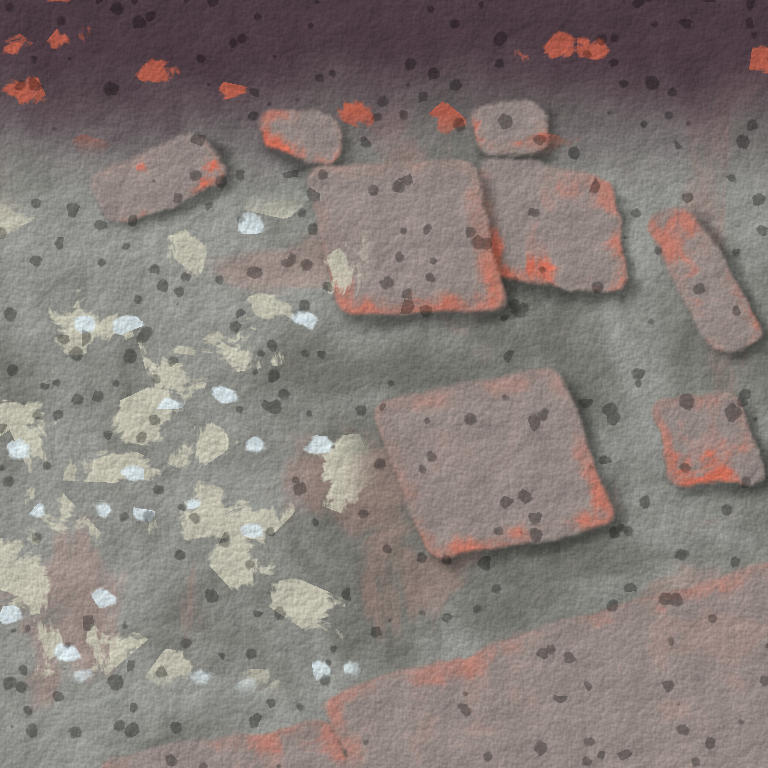
Give the GLSL for this texture, as a WebGL 1 fragment shader.

```glsl
precision highp float;
// Weathered ground with half-buried red-edged stones, pale plaster flakes and a dark upper bank.
uniform vec2 u_resolution;

const vec3 SOIL_DARK = vec3(0.44, 0.44, 0.415);
const vec3 SOIL_LIGHT = vec3(0.575, 0.58, 0.56);
const vec3 BANK = vec3(0.30, 0.235, 0.265);
const vec3 STONE = vec3(0.58, 0.555, 0.54);
const vec3 PINK = vec3(0.69, 0.51, 0.48);
const vec3 BRICK_RED = vec3(0.84, 0.42, 0.33);
const vec3 PLASTER = vec3(0.77, 0.76, 0.69);
const vec3 CHALK = vec3(0.83, 0.88, 0.90);

vec2 hash2(vec2 cell) {
  vec3 v = fract(cell.xyx * vec3(0.1031, 0.1030, 0.0973));
  v += dot(v, v.yzx + 33.33);
  return fract((v.xx + v.yz) * v.zy);
}

vec2 rotate(vec2 p, float angle) {
  float c = cos(angle), s = sin(angle);
  return vec2(c * p.x + s * p.y, c * p.y - s * p.x);
}

// Cellular noise: distance to the nearest point, and that point's random id
vec2 cells(vec2 p) {
  vec2 base = floor(p), nearest = vec2(9.0, 0.0);
  for (int j = -1; j <= 1; j++)
    for (int i = -1; i <= 1; i++) {
      vec2 cell = base + vec2(float(i), float(j));
      float d = length(cell + hash2(cell) - p);
      if (d < nearest.x) nearest = vec2(d, hash2(cell + 71.0).x);
    }
  return nearest;
}

// Layered, warped sines, roughly -0.7 to 0.7
float waves(vec2 p) {
  float sum = 0.0, amp = 0.5;
  for (int i = 0; i < 6; i++) {
    p = rotate(p, 0.9) * 1.85 + 1.7;
    p += 0.7 * sin(p.yx * 0.8);
    sum += amp * sin(p.x) * cos(p.y);
    amp *= 0.62;
  }
  return sum;
}

// Height of the gritty surface
float grit(vec2 p) {
  float sum = 0.0, scale = 28.0, amp = 0.34;
  for (int i = 0; i < 4; i++) {
    sum -= amp * cells(p * scale + float(i) * 13.0).x;
    scale *= 2.1;
    amp *= 0.85;
  }
  return sum;
}

// Scattered ragged flakes
float flakes(vec2 p, float scale, float density, float size, float ragged) {
  vec2 c = cells(p * scale);
  float radius = size * (0.5 + 0.5 * fract(c.y * 37.0));
  return step(1.0 - density, c.y) * smoothstep(0.07, -0.07, c.x + ragged - radius);
}

float roundBox(vec2 p, vec2 halfSize, float corner) {
  vec2 q = abs(p) - halfSize + corner;
  return length(max(q, 0.0)) + min(max(q.x, q.y), 0.0) - corner;
}

// Lays one stone: cast shadow, dusty top, worn red rim strongest along the lower edge
vec3 layStone(vec3 ground, vec2 p, vec2 center, vec2 halfSize, float angle, float red, float stain) {
  vec2 q = rotate(p - center, angle);
  q.x += 0.18 * q.y;
  float d = roundBox(q, halfSize, 0.022) + 0.012 * stain;
  float shade = roundBox(q + vec2(-0.007, 0.012), halfSize, 0.025) + 0.012 * stain;
  float low = smoothstep(0.3, -0.9, q.y / halfSize.y);
  float rim = smoothstep(-0.026, -0.004, d + 0.025 * stain) * (0.3 + 0.7 * low);
  float patches = smoothstep(0.12, 0.4, stain + 0.35 * red - 0.15);
  vec3 top = mix(STONE, PINK, 0.15 + 0.5 * patches * red);
  top = mix(top, BRICK_RED, clamp(rim * (0.45 + 1.3 * stain) + patches * (red - 0.45), 0.0, 0.9));
  ground *= 1.0 - 0.36 * smoothstep(0.016, -0.008, shade);
  return mix(ground, top, smoothstep(0.004, -0.004, d) * 0.92);
}

void main() {
  vec2 p = gl_FragCoord.xy / min(u_resolution.x, u_resolution.y);
  float broad = waves(p * 2.2), stain = waves(p * 9.0 + 4.0), fine = waves(p * 28.0);

  // Soil and the dark bank
  vec3 color = mix(SOIL_DARK, SOIL_LIGHT, smoothstep(-0.55, 0.35, broad * 0.5 + stain * 0.5));
  color = mix(color, PINK, 0.35 * smoothstep(0.25, 0.6, waves(p * 5.0 + 9.0)));
  float bank = smoothstep(0.74, 0.96, p.y + 0.05 * broad + 0.03 * stain);
  color = mix(color, BANK, bank);

  // Stones, from the upper row down to the large slabs
  float s = stain * 0.7 + fine * 0.5;
  color = layStone(color, p, vec2(0.39, 0.825), vec2(0.055, 0.03), -0.2, 0.6, s);
  color = layStone(color, p, vec2(0.664, 0.833), vec2(0.047, 0.03), 0.1, 0.95, s);
  color = layStone(color, p, vec2(0.206, 0.768), vec2(0.08, 0.036), 0.4, 0.9, s);
  color = layStone(color, p, vec2(0.72, 0.705), vec2(0.092, 0.075), -0.1, 0.5, s);
  color = layStone(color, p, vec2(0.53, 0.69), vec2(0.11, 0.098), 0.04, 0.1, s * 0.6);
  color = layStone(color, p, vec2(0.915, 0.638), vec2(0.034, 0.1), 0.35, 0.65, s);
  color = layStone(color, p, vec2(0.918, 0.427), vec2(0.06, 0.06), 0.1, 0.5, s);
  color = layStone(color, p, vec2(0.643, 0.397), vec2(0.125, 0.108), 0.2, 0.3, s * 0.6);
  color = layStone(color, p, vec2(0.3, -0.02), vec2(0.16, 0.06), 0.2, 0.5, s);
  color = layStone(color, p, vec2(0.84, 0.045), vec2(0.37, 0.17), 0.29, 0.4, s);

  // Plaster and chalk on the left, red crumbs on the bank
  float left = smoothstep(0.5, 0.44, p.x) * smoothstep(0.08, 0.14, p.y) * smoothstep(0.76, 0.7, p.y);
  vec2 flat_p = p * vec2(0.75, 1.0);
  color = mix(color, PLASTER, 0.9 * left * flakes(flat_p, 14.0, 0.48, 0.48, 0.45 * fine + 0.25 * stain));
  color = mix(color, CHALK, 0.9 * left * flakes(flat_p + 3.0, 30.0, 0.1, 0.45, 0.25 * fine));
  float crumbs = flakes(flat_p + 7.0, 19.0, 0.22, 0.36, 0.4 * fine);
  color = mix(color, BRICK_RED * 0.9, 0.85 * crumbs * smoothstep(0.79, 0.86, p.y));

  // Pits and raking light from the upper left
  color *= 1.0 - 0.28 * flakes(p + 5.0, 48.0, 0.13, 0.42, 0.3 * fine);
  float relief = grit(p) - grit(p + vec2(-0.0022, 0.0026));
  color *= 1.0 + 0.5 * relief + 0.07 * fine;
  gl_FragColor = vec4(clamp(color, 0.0, 1.0), 1.0);
}
```
